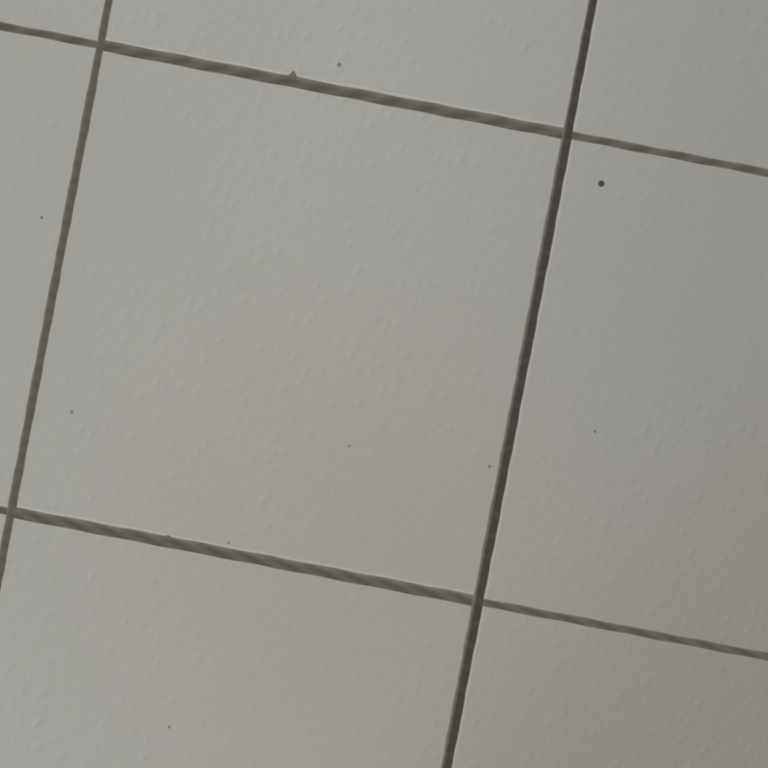
This texture is drawn by a three.js fragment shader. Its source:

```glsl
// Pale stone floor tiles in a square grid turned clockwise, with dark recessed joints.
// Joints are signed distances to the nearest grid line; the faint pitted surface is
// embossed cellular noise, under a soft light falloff, layered sine clouds and specks.

varying vec2 vUv;

const vec2 GRID_ORIGIN = vec2(0.0143, 0.3333);
const float GRID_ANGLE = 0.189;
const float TILE_SIZE = 0.619;
const float EDGE_SOFT = 0.0016;
const float WIDE_JOINT = 0.0071;     // half widths
const float NARROW_JOINT = 0.0050;
const float RIM_WIDTH = 0.0035;
const float RIM_LIGHT = 0.035;

const vec3 TILE_LIGHT = vec3(0.625, 0.62, 0.595);
const vec3 TILE_SHADE = vec3(0.575, 0.568, 0.545);
const vec3 TILE_STAIN = vec3(0.60, 0.565, 0.525);
const vec3 JOINT_DARK = vec3(0.275, 0.26, 0.24);
const vec3 JOINT_MID = vec3(0.36, 0.345, 0.315);
const vec3 JOINT_PALE = vec3(0.43, 0.415, 0.385);
const vec3 SPECK_COLOR = vec3(0.25, 0.24, 0.23);

const float PIT_SCALE = 68.0;
const float PIT_RELIEF = 0.020;
const vec2 PIT_AXIS = vec2(0.56, 0.83);
const float SPECK_SCALE = 6.0;
const vec2 MAIN_SPECK = vec2(0.783, 0.761);

vec2 hash2(vec2 p) {
  vec2 q = vec2(dot(p, vec2(127.1, 311.7)), dot(p, vec2(269.5, 183.3)));
  return fract(sin(q) * 43758.55);
}

// Height of scattered oval pits, one per cell, stretched along PIT_AXIS
float pits(vec2 p) {
  vec2 cell = floor(p);
  float height = 0.0;
  for (int j = -1; j <= 1; j++) {
    for (int i = -1; i <= 1; i++) {
      vec2 id = cell + vec2(float(i), float(j));
      vec2 d = p - id - hash2(id);
      float along = dot(d, PIT_AXIS);
      float across = dot(d, vec2(PIT_AXIS.y, -PIT_AXIS.x));
      float size = 0.25 + 0.35 * hash2(id + 37.0).x;
      float r = length(vec2(along * 0.6, across)) / size;
      height += (hash2(id + 71.0).y - 0.25) * (1.0 - smoothstep(0.0, 1.0, r));
    }
  }
  return height;
}

// Broad uneven tone from layered sines
float clouds(vec2 p) {
  return 0.5 * sin(7.0 * p.x + 2.0 * sin(5.0 * p.y + 1.0))
       + 0.3 * sin(13.0 * p.y - 6.0 * p.x + 1.5 * sin(9.0 * p.x))
       + 0.2 * sin(23.0 * p.x + 17.0 * p.y);
}

// Sparse small dark marks, at most one per cell
float specks(vec2 p) {
  vec2 id = floor(p * SPECK_SCALE);
  vec2 center = (id + 0.15 + 0.7 * hash2(id + 5.0)) / SPECK_SCALE;
  vec2 rnd = hash2(id + 19.0);
  float radius = 0.002 + 0.0025 * rnd.y;
  float mark = 1.0 - smoothstep(radius * 0.3, radius, length(p - center));
  return mark * step(0.72, rnd.x) * (0.25 + 0.3 * rnd.y);
}

float jointMask(float d, float halfWidth) {
  return 1.0 - smoothstep(halfWidth - EDGE_SOFT, halfWidth + EDGE_SOFT, abs(d));
}

float rim(float d, float halfWidth) {
  return 1.0 - smoothstep(0.0, RIM_WIDTH, abs(d - halfWidth - 0.5 * RIM_WIDTH));
}

void main() {
  vec2 p = vUv;
  float c = cos(GRID_ANGLE), s = sin(GRID_ANGLE);
  vec2 q = p - GRID_ORIGIN;
  vec2 grid = vec2(c * q.x - s * q.y, s * q.x + c * q.y) / TILE_SIZE;
  vec2 line = floor(grid + 0.5);
  vec2 d = (grid - line) * TILE_SIZE;

  // Tile face: light falloff, clouds, warm stain, relief
  float cloud = clouds(p);
  float shade = smoothstep(0.2, 0.95, p.x - 0.25 * p.y + 0.05 * cloud);
  vec3 color = mix(TILE_LIGHT, TILE_SHADE, shade) + 0.006 * cloud;
  float stain = exp(-14.0 * dot(p - vec2(0.45, 0.27), p - vec2(0.45, 0.27)));
  color = mix(color, TILE_STAIN, 0.3 * stain);
  color -= vec3(0.035, 0.042, 0.048) * smoothstep(0.75, 1.4, p.x + 0.4 - p.y);
  vec2 lightStep = vec2(-0.13, 0.10);
  float relief = pits(p * PIT_SCALE + lightStep) - pits(p * PIT_SCALE - lightStep);
  color -= PIT_RELIEF * relief * (0.85 + 0.4 * cloud);
  color += 0.006 * (hash2(floor(p * 400.0)).x - 0.5);

  // Specks
  float mainSpeck = 1.0 - smoothstep(0.0025, 0.0055, length(p - MAIN_SPECK));
  color = mix(color, SPECK_COLOR, max(specks(p), 0.9 * mainSpeck));

  // Joint widths: wider across the middle column, with one chip per row
  float middle = 1.0 - step(0.5, abs(grid.x - 0.5));
  float wobble = 0.0004 * sin(grid.x * 47.0 + 3.0 * sin(grid.y * 31.0));
  float chipX = (grid.x - 0.335 - 0.075 * line.y) * TILE_SIZE;
  float chip = 0.007 * exp(-chipX * chipX / 0.000015) * step(0.0, d.y) * (0.3 + 0.7 * line.y);
  float acrossHalf = mix(NARROW_JOINT, WIDE_JOINT, middle) + wobble + chip;
  float upHalf = mix(0.0055, 0.0068, line.x) - 0.0012 * smoothstep(0.8, 1.2, grid.y) + wobble;

  // Lit rims, then joints shaded across their depth
  color += RIM_LIGHT * max(rim(d.y, acrossHalf - chip) * middle, rim(d.x, upHalf) * line.x);
  float grain = 0.025 * sin(grid.x * 83.0 + 4.0 * sin(grid.y * 67.0));
  vec3 acrossColor = mix(JOINT_MID, JOINT_PALE, smoothstep(0.0, WIDE_JOINT, d.y)) + grain;
  vec3 upDark = mix(JOINT_MID, JOINT_DARK, line.x);
  vec3 upColor = mix(JOINT_PALE, upDark, smoothstep(-0.006, -0.001, d.x)) + 0.5 * grain;
  color = mix(color, acrossColor, jointMask(d.y, acrossHalf));
  color = mix(color, upColor, jointMask(d.x, upHalf));

  gl_FragColor = vec4(color, 1.0);
}
```
